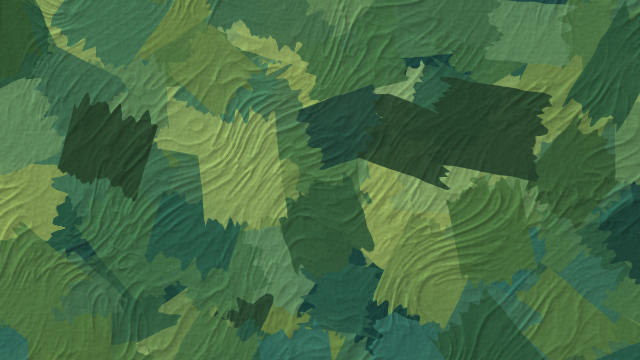
A WebGL 2 fragment shader for this pattern:

```glsl
#version 300 es
precision highp float;
// Overlapping camouflage-green brush dabs with straight sides and ragged ends.
// Jittered grids of rotated boxes are painted in layers; bristle noise frays
// their ends, and an embossed height field adds wrinkles and canvas grain.

uniform vec2 u_resolution;
out vec4 fragColor;

float hash(vec2 p) {
    return fract(sin(dot(p, vec2(127.1, 311.7))) * 43758.5453);
}

float noise(vec2 p) {
    vec2 i = floor(p), f = fract(p);
    f = f * f * (3.0 - 2.0 * f);
    return mix(mix(hash(i), hash(i + vec2(1, 0)), f.x),
               mix(hash(i + vec2(0, 1)), hash(i + vec2(1, 1)), f.x), f.y);
}

mat2 rotation(float angle) {
    float c = cos(angle), s = sin(angle);
    return mat2(c, s, -s, c);
}

// Weighted choice of green, tinted towards teal or olive
vec3 paintColor(vec2 id) {
    float pick = hash(id + 5.3);
    vec3 green = pick < 0.13 ? vec3(0.13, 0.27, 0.215)
               : pick < 0.37 ? vec3(0.18, 0.35, 0.24)
               : pick < 0.52 ? vec3(0.23, 0.42, 0.32)
               : pick < 0.70 ? vec3(0.27, 0.44, 0.27)
               : pick < 0.88 ? vec3(0.38, 0.52, 0.31)
               : vec3(0.51, 0.62, 0.36);
    float tint = hash(id + 8.9) - 0.5;
    return green + vec3(0.07, 0.01, -0.08) * tint + 0.04 * (hash(id + 2.7) - 0.5);
}

// Coverage of one dab: clean along its sides, frayed by bristles at its ends
float dab(vec2 p, vec2 halfSize, float seed, float pixel) {
    vec2 bristle = vec2(p.x * 9.0, p.y * 52.0) + seed * 91.0;
    float fray = 0.055 * noise(bristle) + 0.02 * noise(bristle * 2.3 + 17.0);
    float wobble = 0.006 * noise(vec2(p.x * 25.0, seed * 57.0));
    float endGap = abs(p.x) - halfSize.x + fray;
    float sideGap = abs(p.y) - halfSize.y + wobble;
    return (1.0 - smoothstep(-1.2 * pixel, 1.2 * pixel, endGap))
         * (1.0 - smoothstep(-0.7 * pixel, 0.7 * pixel, sideGap));
}

// Paint surface: bent diagonal wrinkles over a fine grain
float relief(vec2 p) {
    vec2 bend = vec2(noise(p * 5.0), noise(p * 5.0 + 31.0)) - 0.5;
    vec2 q = rotation(-0.85) * (p + 0.16 * bend);
    float crease = 1.0 - abs(2.0 * noise(q * vec2(11.0, 36.0)) - 1.0);
    float fold = 1.0 - abs(2.0 * noise(q * vec2(24.0, 60.0) + 43.0) - 1.0);
    float patchy = smoothstep(0.2, 0.75, noise(p * 7.0 + 13.0));
    float wrinkles = (0.55 * pow(crease, 4.0) + 0.3 * pow(fold, 3.0)) * (0.35 + patchy);
    return wrinkles + 0.16 * noise(p * 140.0) + 0.1 * noise(p * 260.0);
}

void main() {
    vec2 p = gl_FragCoord.xy / u_resolution.y;
    float pixel = 1.0 / u_resolution.y;
    vec3 color = vec3(0.27, 0.44, 0.27);

    // Layers of dabs, each on its own shifted grid
    for (int layer = 0; layer < 5; layer++) {
        float depth = float(layer);
        vec2 grid = p / 0.29 + vec2(0.37, 0.61) * depth;
        float order = layer % 2 == 0 ? 1.0 : -1.0;
        for (int y = -1; y <= 1; y++) {
            for (int x = -1; x <= 1; x++) {
                vec2 cell = floor(grid) + order * vec2(x, y);
                vec2 id = cell + depth * vec2(17.0, 29.0);
                vec2 jitter = 0.15 + 0.7 * vec2(hash(id), hash(id + 3.1));
                vec2 local = rotation(6.283 * hash(id + 6.7)) * (grid - cell - jitter) * 0.29;
                vec2 halfSize = vec2(0.13, 0.085) + 0.055 * vec2(hash(id + 1.9), hash(id + 4.3));
                float cover = dab(local, halfSize, hash(id + 7.7), pixel);
                color = mix(color, paintColor(id), 0.93 * cover);
            }
        }
    }

    // Emboss the surface with light from the upper left
    vec2 toLight = vec2(-0.0025, 0.0030);
    float slope = relief(p - toLight) - relief(p + toLight);
    color *= 1.0 + 0.42 * clamp(slope, -0.45, 0.6);

    fragColor = vec4(clamp(color, 0.0, 1.0), 1.0);
}
```
